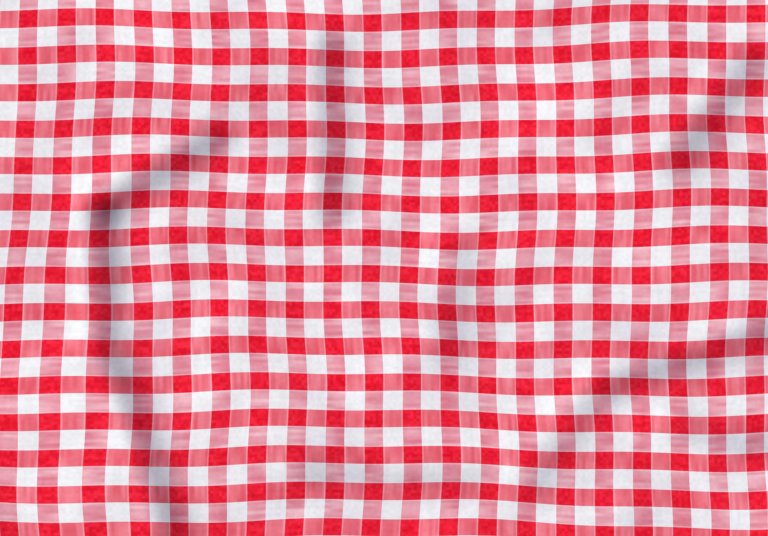
Give the GLSL for this texture, as a Shadertoy shader.

```glsl
// Rumpled red and white gingham cloth. Two sets of soft-edged stripes cross in
// a gently warped grid; stretched noise gives the threads, and soft capsules
// along the folds give shadows with a lit ridge beside each one.

#define REPEATS vec2(20.0, 14.74)   // checks across and down
#define PHASE vec2(0.70, 0.19)      // centre of the first stripe, in checks
#define HALF_STRIPE vec2(0.238, 0.233)
#define FOLD_WIDTH 0.036
#define THREADS 11.0                // visible threads per check
#define WHITE vec3(0.925, 0.920, 0.940)
#define WARP_PINK vec3(0.900, 0.600, 0.660)
#define WEFT_PINK vec3(0.920, 0.440, 0.500)
#define RED vec3(0.920, 0.130, 0.215)

const int FOLD_COUNT = 10;

// Fold lines as start and end, in units of canvas height
const vec4 FOLDS[FOLD_COUNT] = vec4[](
    vec4(0.62, 0.91, 0.62, 0.61), vec4(0.40, 0.74, 0.20, 0.61),
    vec4(0.195, 0.6, 0.205, 0.33), vec4(0.235, 0.29, 0.33, 0.0),
    vec4(1.43, 0.38, 1.15, 0.28), vec4(1.12, 0.26, 1.0, 0.1),
    vec4(1.40, 0.88, 1.27, 0.7), vec4(0.86, 0.53, 0.84, 0.35),
    vec4(1.28, 0.2, 1.43, 0.17), vec4(0.58, 0.12, 0.9, 0.1));

const float DEPTHS[FOLD_COUNT] = float[](
    0.20, 0.22, 0.25, 0.22, 0.19, 0.12, 0.17, 0.11, 0.15, 0.10);

float hash(vec2 p) {
    vec3 q = fract(p.xyx * vec3(0.1031, 0.1030, 0.0973));
    q += dot(q, q.yzx + 33.33);
    return fract((q.x + q.y) * q.z);
}

float noise(vec2 p) {
    vec2 i = floor(p), f = fract(p);
    f = f * f * (3.0 - 2.0 * f);
    return mix(mix(hash(i), hash(i + vec2(1, 0)), f.x),
               mix(hash(i + vec2(0, 1)), hash(i + vec2(1, 1)), f.x), f.y);
}

// Soft capsule around a line from a to b
float fold(vec2 p, vec2 a, vec2 b, float width) {
    vec2 d = b - a;
    vec2 r = p - a - d * clamp(dot(p - a, d) / dot(d, d), 0.0, 1.0);
    return exp(-dot(r, r) / (width * width));
}

// Grid coordinates of the cloth, pulled and bent by its folds
vec2 clothGrid(vec2 uv) {
    vec2 grid = uv * REPEATS - PHASE;
    float leftPull = 1.0 - smoothstep(0.03, 0.20, uv.x);
    float lowPull = 1.0 - smoothstep(0.35, 0.75, uv.y);
    grid.x += 0.45 * leftPull * lowPull;
    grid.y += 0.20 * smoothstep(0.6, 1.0, uv.x) * (1.0 - 2.0 * uv.y);
    grid.x += 0.05 * sin(uv.y * 11.0 + uv.x * 5.0) + 0.02 * sin(uv.y * 29.0 - uv.x * 9.0);
    grid.y += 0.06 * sin(uv.x * 9.0 + uv.y * 4.0) + 0.03 * sin(uv.x * 27.0 + uv.y * 8.0);
    return grid;
}

// Brightness from folds and broad ripples
float shading(vec2 p) {
    float light = 1.0 + 0.05 * (noise(p * vec2(7.0, 5.0)) - 0.5);
    light += 0.07 * (noise(mat2(0.8, 0.6, -0.6, 0.8) * p * vec2(16.0, 11.0)) - 0.5);
    for (int i = 0; i < FOLD_COUNT; i++) {
        vec4 f = FOLDS[i];
        light -= DEPTHS[i] * fold(p, f.xy, f.zw, FOLD_WIDTH);
        light += 0.25 * DEPTHS[i] * fold(p + vec2(0.05, -0.02), f.xy, f.zw, 0.6 * FOLD_WIDTH);
    }
    return light;
}

void mainImage(out vec4 fragColor, in vec2 fragCoord) {
    vec2 uv = fragCoord / iResolution.xy;
    vec2 p = fragCoord / iResolution.y;
    vec2 grid = clothGrid(uv);

    // Stripe masks: x is the upright set, y the level set
    vec2 edge = abs(fract(grid + 0.5) - 0.5) - HALF_STRIPE;
    vec2 blur = fwidth(grid) * 0.8;
    vec2 stripe = 1.0 - smoothstep(-blur, blur, edge);

    // Threads drawn out along each direction, with uneven dye
    float weft = noise(grid * vec2(1.7, THREADS)) - 0.5;
    float warp = noise(grid * vec2(THREADS, 1.7) + 40.0) - 0.5;
    float grain = noise(grid * THREADS * 1.2 + 90.0) - 0.5;
    float mottle = noise(grid * 2.3 + 17.0) - 0.5;

    vec3 warpPink = WARP_PINK + vec3(0.04, 0.16, 0.14) * (weft + mottle);
    vec3 weftPink = WEFT_PINK + vec3(0.03, 0.14, 0.13) * (warp + 0.6 * mottle);
    vec3 red = RED + vec3(0.06, 0.08, 0.08) * (grain + 0.5 * weft);
    vec3 color = mix(mix(WHITE, warpPink, stripe.x), mix(weftPink, red, stripe.x), stripe.y);

    // Pale threads beside the stripes
    vec2 seam = exp(-pow((edge - 0.02) / 0.025, vec2(2.0)));
    color = mix(color, WHITE, 0.28 * max(seam.x * stripe.y, seam.y * stripe.x));

    // Weave grain, then fold shading; shadows lean slightly cool
    color *= 1.0 + 0.025 * (weft + warp) + 0.04 * grain;
    float light = shading(p);
    color *= pow(vec3(max(light, 0.0)), vec3(1.05, 1.1, 0.95));
    fragColor = vec4(clamp(color, 0.0, 1.0), 1.0);
}
```
